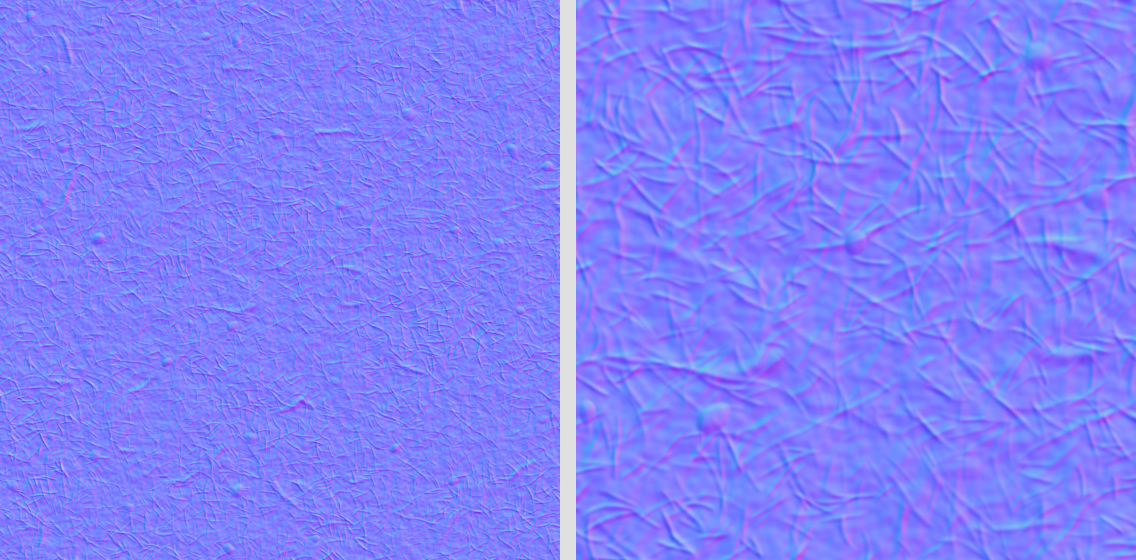
Left, the full canvas; right, a detail of the centre.
Give the GLSL for this texture map, as a WebGL 1 fragment shader.

```glsl
precision highp float;
uniform vec2 u_resolution;

#define FIBRE_WIDTH 0.00125
#define FIBRE_SLOPE 0.36
#define STRAND_SLOPE 0.32
#define SLIVER_SLOPE 0.42
#define GRAIN_SLOPE 0.085
#define SWELL_SLOPE 0.035
#define PEBBLE_CELLS 14.0
#define PEBBLE_SHARE 0.24
#define PEBBLE_SLOPE 0.55
#define WARP 0.005

const float TAU = 6.2831853;

vec4 hash4(vec2 id, float seed) {
  vec4 q = fract(vec4(id, seed, id.x + 7.0) * vec4(0.1031, 0.1030, 0.0973, 0.1099));
  q += dot(q, q.wzxy + 33.33);
  return fract((q.xxyz + q.yzzw) * q.zywx);
}

float corner(vec2 id, vec2 offset) {
  float angle = TAU * hash4(id, 3.7).x;
  return dot(vec2(cos(angle), sin(angle)), offset);
}

float gradientNoise(vec2 p) {
  vec2 id = floor(p), f = p - id;
  vec2 u = f * f * f * (f * (f * 6.0 - 15.0) + 10.0);
  vec2 e = vec2(1.0, 0.0);
  return mix(mix(corner(id, f), corner(id + e.xy, f - e.xy), u.x),
             mix(corner(id + e.yx, f - e.yx), corner(id + e.xx, f - e.xx), u.x), u.y);
}

// Height of the paper body: soft swells with fine grain on top
float relief(vec2 p) {
  float h = SWELL_SLOPE * gradientNoise(p * 17.0) / 17.0;
  h += GRAIN_SLOPE * gradientNoise(p * 58.0 + 11.0) / 58.0;
  return h + GRAIN_SLOPE * gradientNoise(p * 135.0 + 37.0) / 135.0;
}

vec2 reliefSlope(vec2 p) {
  vec2 e = vec2(0.0008, 0.0);
  float h = relief(p);
  return vec2(relief(p + e.xy) - h, relief(p + e.yx) - h) / e.x;
}

// Height gradient of scattered, slightly bent ridges, two tries per cell
vec2 fibres(vec2 p, float cells, float width, float share, float seed) {
  vec2 q = p * cells, base = floor(q), slope = vec2(0.0);
  float w = max(width, 0.6 / u_resolution.y) * cells;
  for (int j = -1; j <= 1; j++)
  for (int i = -1; i <= 1; i++)
  for (int k = 0; k < 2; k++) {
    vec2 id = base + vec2(float(i), float(j));
    vec4 r = hash4(id, seed + 5.3 * float(k));
    vec2 d = q - id - r.xy;
    vec2 axis = vec2(cos(TAU * r.z), sin(TAU * r.z));
    vec2 side = vec2(-axis.y, axis.x);
    float along = dot(d, axis);
    float reach = mix(0.4, 0.95, r.w);
    float bend = 0.6 * (fract(r.w * 17.0) - 0.5);
    float x = (dot(d, side) - bend * along * along) / w;
    float fade = 1.0 - smoothstep(0.5 * reach, reach, abs(along));
    float strength = step(fract(r.z * 91.0), share) * mix(0.3, 1.0, fract(r.w * 37.0));
    slope -= side * strength * fade * x * exp(0.5 - 0.5 * x * x);
  }
  return slope;
}

// Height gradient of clustered oval pebbles in xy, their cover in z
vec3 pebbles(vec2 p) {
  vec2 q = p * PEBBLE_CELLS, base = floor(q);
  vec3 result = vec3(0.0);
  for (int j = -1; j <= 1; j++)
  for (int i = -1; i <= 1; i++) {
    vec2 id = base + vec2(float(i), float(j));
    vec4 r = hash4(id, 71.3);
    float share = PEBBLE_SHARE * (1.0 + 2.0 * gradientNoise(id * 0.31 + 5.5));
    vec2 d = q - id - r.xy;
    vec2 axis = vec2(cos(TAU * r.z), sin(TAU * r.z));
    vec2 side = vec2(-axis.y, axis.x);
    float radius = mix(0.1, 0.19, r.w), squash = mix(0.65, 1.0, fract(r.w * 13.0));
    vec2 e = vec2(dot(d, axis), dot(d, side) / squash) / radius;
    float cover = step(fract(r.z * 57.0), share) * (1.0 - smoothstep(0.75, 1.15, length(e)));
    vec2 dome = axis * e.x + side * e.y / squash;
    result -= vec3(dome * mix(0.5, 1.0, fract(r.w * 29.0)), -1.0) * cover;
  }
  return result;
}

void main() {
  vec2 p = gl_FragCoord.xy / u_resolution.y;
  vec2 bent = p + WARP * vec2(gradientNoise(p * 31.0), gradientNoise(p * 31.0 + 19.0));

  // Dense short fibres, a few long strands and rare thick slivers
  vec2 fibre = fibres(bent, 48.0, FIBRE_WIDTH, 1.0, 1.1);
  fibre += fibres(bent, 32.0, FIBRE_WIDTH * 1.15, 0.9, 23.9);
  fibre *= FIBRE_SLOPE * (0.85 + 0.6 * gradientNoise(p * 6.0 + 3.0));
  fibre += STRAND_SLOPE * fibres(bent, 14.0, FIBRE_WIDTH * 1.2, 0.4, 41.7);
  fibre += SLIVER_SLOPE * fibres(bent, 20.0, FIBRE_WIDTH * 2.6, 0.06, 59.2);

  // Pebbles stand out of the mat and carry fewer fibres
  vec3 pebble = pebbles(bent);
  vec2 slope = reliefSlope(p) + fibre * (1.0 - 0.6 * min(pebble.z, 1.0));
  slope += PEBBLE_SLOPE * pebble.xy;

  vec3 normal = normalize(vec3(-slope, 1.0));
  gl_FragColor = vec4(0.5 + 0.5 * normal, 1.0);
}
```
